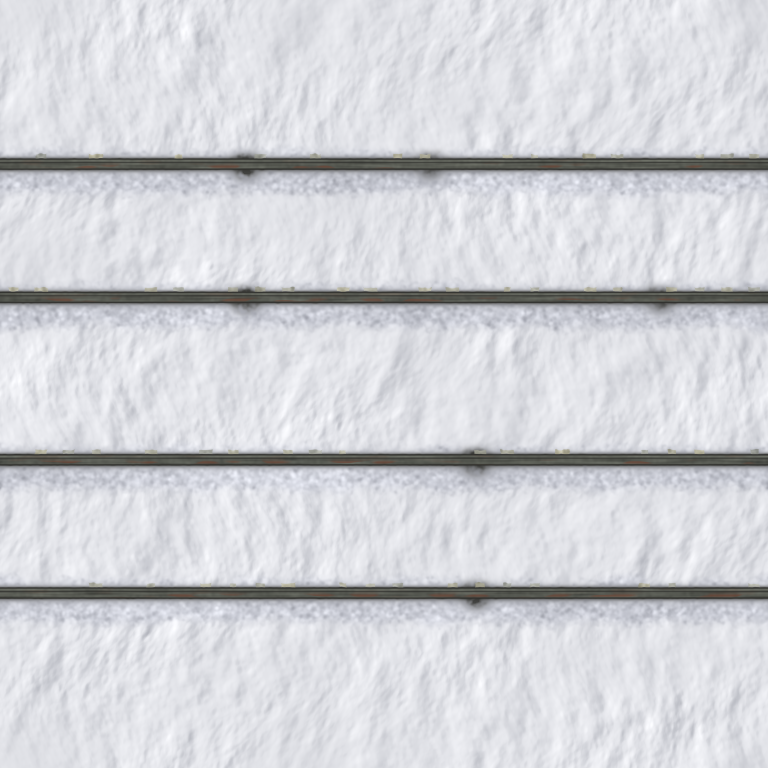
This texture is drawn by a WebGL 1 fragment shader. Its source:

```glsl
precision highp float;
// Four weathered rails, in two pairs, crossing lumpy wind-blown snow; tiles in both directions.
uniform vec2 u_resolution;

#define TRACK_CENTER 0.507
#define TRACK_GAP 0.385
#define RAIL_GAUGE 0.1735
#define RAIL_HALF 0.0072
#define SNOW_RELIEF 0.036
#define GRAIN_CELLS 170.0
#define CLIP_CELLS 28.0
#define SNOW vec3(0.885, 0.89, 0.91)
#define GRIT vec3(0.775, 0.785, 0.825)
#define STEEL vec3(0.35, 0.36, 0.33)
#define SOOT vec3(0.17, 0.17, 0.16)
#define RUST vec3(0.43, 0.27, 0.21)

vec3 hash3(vec2 p) {
  vec3 q = fract(p.xyx * vec3(0.1031, 0.1030, 0.0973));
  q += dot(q, q.yxz + 33.33);
  return fract((q.xxy + q.yzz) * q.zyx);
}

// Periodic cellular noise: soft signed lumps, one scattered per cell.
float lumps(vec2 uv, vec2 cells) {
  vec2 p = uv * cells;
  vec2 base = floor(p);
  float sum = 0.0;
  for (int j = -1; j <= 1; j++) {
    for (int i = -1; i <= 1; i++) {
      vec2 cell = base + vec2(float(i), float(j));
      vec3 h = hash3(mod(cell, cells));
      vec2 d = p - cell - h.xy;
      float w = max(0.0, 1.0 - dot(d, d));
      sum += (2.0 * h.z - 1.0) * w * w;
    }
  }
  return sum;
}

// Snow surface: upright lumps over broad drifts, with a fine crust.
float snowHeight(vec2 uv) {
  uv.x += 0.012 * sin(6.2832 * (2.0 * uv.y + uv.x)) + 0.006 * sin(6.2832 * (5.0 * uv.y - 2.0 * uv.x));
  return lumps(uv, vec2(17.0, 11.0)) * 0.030
       + lumps(uv, vec2(46.0, 27.0)) * 0.021
       + lumps(uv, vec2(89.0, 61.0)) * 0.008
       + lumps(uv, vec2(181.0, 139.0)) * 0.003;
}

float railY(float k) {
  return TRACK_CENTER + (floor(k / 2.0) - 0.5) * TRACK_GAP + (mod(k, 2.0) - 0.5) * RAIL_GAUGE;
}

// Horizontal distance on the repeating canvas.
float wrapX(float d) {
  return abs(fract(d + 0.5) - 0.5);
}

void main() {
  vec2 uv = gl_FragCoord.xy / u_resolution;
  float aa = 0.75 / u_resolution.y;

  // Nearest rail: signed height above its centre and its index.
  float d = 1.0;
  float rail = 0.0;
  for (int i = 0; i < 4; i++) {
    float offset = uv.y - railY(float(i));
    if (abs(offset) < abs(d)) {
      d = offset;
      rail = float(i);
    }
  }

  // Snow lit from the upper left.
  vec2 away = vec2(0.0012, -0.0007);
  float slope = (snowHeight(uv + away) - snowHeight(uv)) / length(away);
  float drift = lumps(uv, vec2(7.0, 9.0));
  slope *= 0.85 + 0.3 * drift;
  float shade = slope > 0.0 ? slope * 0.7 : slope * 1.15;
  vec3 color = SNOW + SNOW_RELIEF * shade * vec3(1.0, 0.98, 0.92) + 0.01 * drift;

  // Grainy, bluish snow beside each rail, wider on the lower side.
  float grain = lumps(uv, vec2(GRAIN_CELLS)) + 0.6 * lumps(uv, vec2(GRAIN_CELLS * 1.5));
  float ragged = 0.005 * lumps(uv, vec2(30.0, 24.0)) + 0.002 * grain;
  float reach = d < 0.0 ? 0.040 : 0.017;
  float band = 1.0 - smoothstep(reach - 0.012, reach + 0.008, abs(d) + ragged);
  vec3 grit = GRIT + 0.085 * grain + 0.04 * drift + (d > 0.0 ? 0.04 : 0.0);
  color = mix(color, grit, band * 0.85);

  // Contact shadow and scattered soot stains.
  float gap = max(abs(d) - RAIL_HALF, 0.0);
  float shadow = exp(-gap * (d < 0.0 ? 330.0 : 420.0)) * (0.8 + 0.12 * grain);
  color = mix(color, SOOT * 1.35, clamp(shadow, 0.0, 1.0));
  float upperPair = step(1.5, rail);
  for (int i = 0; i < 2; i++) {
    float second = float(i);
    float x = 0.62 - 0.3 * upperPair + second * (0.54 - 0.3 * step(2.5, rail));
    float strength = mix(1.0, 0.75 * upperPair, second);
    float side = d < 0.0 ? 0.013 : 0.008;
    vec2 q = vec2(wrapX(uv.x - x) / 0.016, gap / side);
    float stain = exp(-dot(q, q)) * strength * (0.75 + 0.35 * grain);
    color = mix(color, SOOT * 1.2, clamp(stain, 0.0, 0.9));
  }

  // Pale lichen-covered clips along the upper edge.
  float slot = uv.x * CLIP_CELLS;
  vec3 clipHash = hash3(vec2(floor(slot), rail + 7.0));
  float clipX = abs(fract(slot) - 0.5) / CLIP_CELLS - mix(0.004, 0.009, clipHash.y);
  float clipY = abs(d - RAIL_HALF - 0.003) - 0.0026;
  float clipMask = 1.0 - smoothstep(-aa, aa, max(clipX, clipY) + 0.001 * grain);
  vec3 lichen = mix(vec3(0.62, 0.63, 0.59), vec3(0.74, 0.72, 0.60), clipHash.z) + 0.1 * grain;
  color = mix(color, lichen, clipMask * step(0.4, clipHash.x) * 0.75);

  // Steel: two faces split by a groove, dark rims, long streaks and rust.
  float v = d / RAIL_HALF;
  float streak = lumps(uv, vec2(24.0, 420.0));
  float wear = lumps(uv + vec2(0.0, rail * 0.13), vec2(38.0, 190.0));
  vec3 steel = STEEL * (0.97 + 0.14 * streak + 0.05 * grain + 0.12 * smoothstep(0.2, 0.4, v));
  float rustLine = exp(-pow((v + 0.45) * 4.0, 2.0));
  steel = mix(steel, RUST, smoothstep(0.1, 0.7, wear) * (0.15 + 0.55 * rustLine));
  float groove = exp(-pow((v - 0.3) * 7.0, 2.0));
  float rim = smoothstep(0.62, 0.95, abs(v));
  steel = mix(steel, SOOT, max(groove * 0.65, rim * 0.9));
  color = mix(color, steel, 1.0 - smoothstep(-aa, aa, abs(d) - RAIL_HALF));

  gl_FragColor = vec4(clamp(color, 0.0, 1.0), 1.0);
}
```
